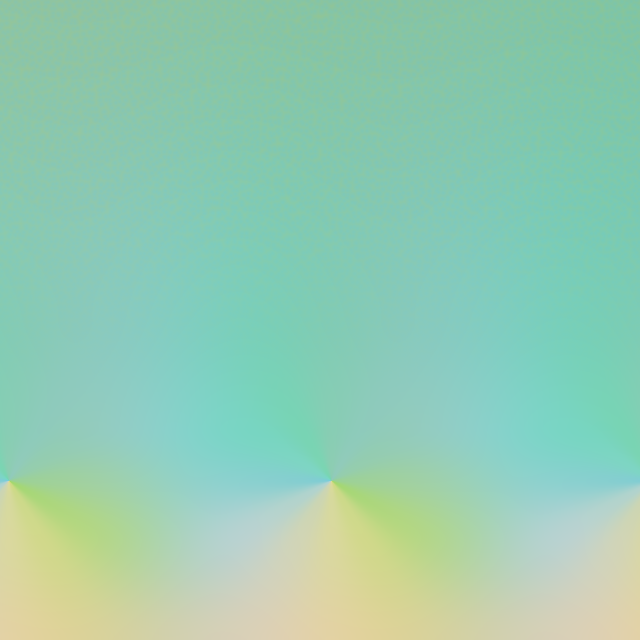
Give the GLSL for this background, as a WebGL 2 fragment shader.

```glsl
#version 300 es
precision highp float;
// Soft pastel gradient with a row of angular colour fans and faint cellular grain.
uniform vec2 u_resolution;
out vec4 fragColor;

const float TAU = 6.2831853;
const float PERIOD = 0.504;
const vec2 FIRST_FAN = vec2(0.014, 0.249);

// Fan colours, one every 30 degrees counterclockwise from the right
const vec3 FAN[12] = vec3[12](
  vec3(0.60, 0.82, 0.57), vec3(0.57, 0.80, 0.68), vec3(0.56, 0.79, 0.74),
  vec3(0.54, 0.80, 0.70), vec3(0.45, 0.84, 0.70), vec3(0.46, 0.84, 0.79),
  vec3(0.47, 0.80, 0.86), vec3(0.70, 0.83, 0.84), vec3(0.83, 0.84, 0.70),
  vec3(0.88, 0.86, 0.60), vec3(0.83, 0.86, 0.50), vec3(0.64, 0.85, 0.40));

vec3 fanColor(vec2 d) {
  float a = fract(atan(d.y, d.x) / TAU + 1.0) * 12.0;
  int i = int(a) % 12;
  return mix(FAN[i], FAN[(i + 1) % 12], smoothstep(0.0, 1.0, fract(a)));
}

vec2 hash2(vec2 p) {
  return fract(sin(vec2(dot(p, vec2(127.1, 311.7)), dot(p, vec2(269.5, 183.3)))) * 43758.5);
}

// Distance to the nearest scattered point
float cellular(vec2 p) {
  vec2 cell = floor(p);
  float nearest = 2.0;
  for (int j = -1; j <= 1; j++)
    for (int i = -1; i <= 1; i++) {
      vec2 c = cell + vec2(i, j);
      nearest = min(nearest, length(c + hash2(c) - p));
    }
  return nearest;
}

// Vertical gradient with a sideways colour ripple
vec3 baseColor(vec2 uv) {
  float t = (uv.x - FIRST_FAN.x) / PERIOD;
  float above = smoothstep(0.15, 0.33, uv.y);

  vec3 ground = mix(vec3(0.86, 0.815, 0.665), vec3(0.75, 0.83, 0.69), smoothstep(0.0, 0.18, uv.y));
  vec3 sky = mix(vec3(0.53, 0.815, 0.76), vec3(0.505, 0.80, 0.735), smoothstep(0.3, 0.5, uv.y));
  sky = mix(sky, vec3(0.535, 0.77, 0.635), smoothstep(0.4, 1.1, uv.y) * 1.05);
  sky.r += 0.05 * (0.5 - uv.x) * smoothstep(0.3, 0.7, uv.y);

  vec3 low = vec3(0.07, 0.01, -0.13) * cos(TAU * (t - vec3(0.0, 0.2, 0.2)));
  vec3 high = vec3(0.055, -0.02, -0.05) * cos(TAU * (t - vec3(0.27, 0.2, 0.97)));
  low *= mix(0.45, 1.0, smoothstep(0.0, 0.17, uv.y));
  high *= exp(-max(uv.y - 0.33, 0.0) * 4.5);
  return mix(ground + low, sky + high, above);
}

void main() {
  vec2 uv = gl_FragCoord.xy / u_resolution;
  vec3 sum = baseColor(uv);
  float total = 1.0;

  // Each fan dominates near its centre and melts into the gradient
  for (int k = 0; k < 3; k++) {
    vec2 d = uv - FIRST_FAN - vec2(float(k) * PERIOD, 0.0);
    float r = length(d);
    float weight = 4.0 * exp(-r / 0.075) + 0.0004 / (r * r + 0.00002);
    sum += fanColor(d) * weight;
    total += weight;
  }
  vec3 color = sum / total;

  // Warm and cool grain in the upper part
  float grain = cellular(uv * 120.0) - 0.48;
  color += vec3(0.055, 0.0, -0.08) * grain * smoothstep(0.35, 0.75, uv.y);

  fragColor = vec4(color, 1.0);
}
```
